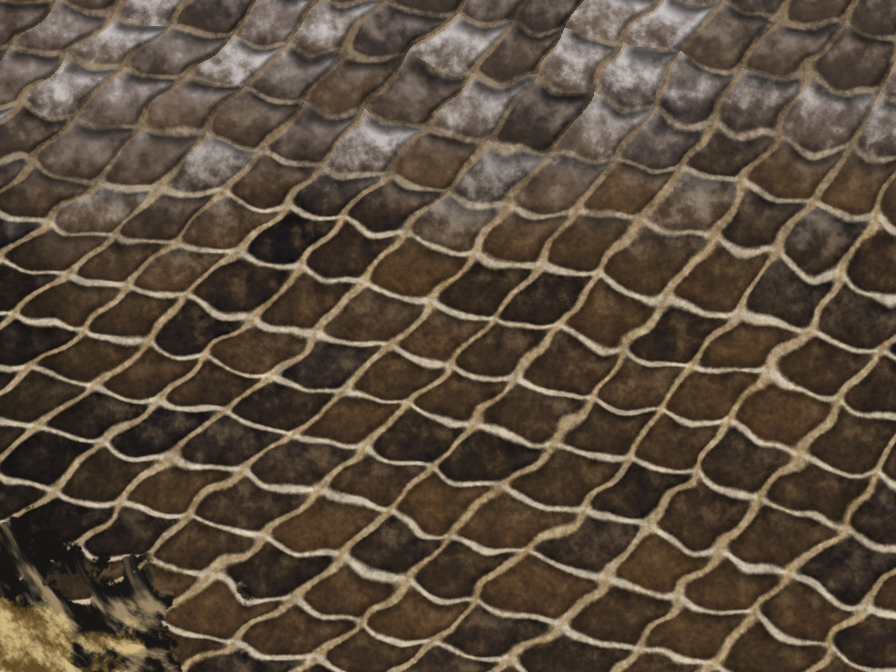
Give the GLSL for this texture, as a Shadertoy shader.

```glsl
// Reptile skin: a skewed lattice of dark brown scales with sagging lower edges,
// divided by tan and cream seams. The top catches a grey sheen and
// the lower left corner frays into dry fibres. Built on gradient noise.

vec2 hash2(vec2 p) {
    vec3 q = fract(vec3(p.xyx) * vec3(0.1031, 0.1030, 0.0973));
    q += dot(q, q.yzx + 33.33);
    return fract((q.xx + q.yz) * q.zy);
}

float corner(vec2 cell, vec2 f, vec2 o) {
    return dot(hash2(cell + o) * 2.0 - 1.0, f - o);
}

float gradientNoise(vec2 p) {
    vec2 i = floor(p), f = p - i;
    vec2 w = f * f * f * (f * (f * 6.0 - 15.0) + 10.0);
    return 1.4 * mix(mix(corner(i, f, vec2(0, 0)), corner(i, f, vec2(1, 0)), w.x),
                     mix(corner(i, f, vec2(0, 1)), corner(i, f, vec2(1, 1)), w.x), w.y);
}

float fbm(vec2 p) {
    float sum = 0.0, amp = 0.6;
    for (int i = 0; i < 4; i++) {
        sum += amp * gradientNoise(p);
        p = mat2(1.6, 1.2, -1.2, 1.6) * p + 17.3;
        amp *= 0.55;
    }
    return sum;
}

// Lattice coordinates: x counts along the rows, y counts up the diagonals
vec2 scaleCoords(vec2 p) {
    vec2 c = p - vec2(0.675, 0.467);
    c += c.x * c.y * vec2(0.25, -0.2);
    c += 0.022 * vec2(gradientNoise(p * 5.0), gradientNoise(p * 5.0 + 40.0));
    c += 0.013 * vec2(gradientNoise(p * 17.0 + 9.0), gradientNoise(p * 17.0 + 70.0));
    vec2 uv = inverse(mat2(0.100, -0.024, 0.065, 0.070)) * c;
    uv.x += 0.035 * sin(6.2832 * uv.y);
    uv.y += 0.13 * abs(sin(3.1416 * uv.x));
    return uv;
}

void mainImage(out vec4 fragColor, in vec2 fragCoord) {
    vec2 p = fragCoord / iResolution.y;
    float px = 1.0 / iResolution.y;
    float grain = fbm(p * 32.0);
    float fine = fbm(p * 110.0 + 5.0);
    float patches = gradientNoise(p * 4.0 + 31.0);
    float upper = smoothstep(0.56, 0.88, p.y + 0.14 * patches - 0.03 * p.x);

    vec2 uv = scaleCoords(p);
    vec2 id = floor(uv), f = uv - id;
    vec2 rnd = hash2(id + 60.0);

    // Distances to the nearest diagonal and row seams, rounded at the nodes
    vec2 d = (0.5 - abs(f - 0.5)) * vec2(0.087, 0.078);
    float blend = max(0.008 - abs(d.x - d.y), 0.0);
    float edge = min(d.x, d.y) - blend * blend / 0.032 + 0.0016 * grain;

    // Scale body: tone per scale, mottling, domed shading
    vec3 col = mix(vec3(0.13, 0.11, 0.105), vec3(0.32, 0.235, 0.15), 0.15 + 0.75 * rnd.x + 0.6 * grain + 0.3 * patches);
    col = mix(col, vec3(0.39, 0.32, 0.23), 0.55 * smoothstep(0.0, 0.6, grain + 0.6 * (f.y - 0.5)));
    col *= 0.8 + 0.25 * smoothstep(0.004, 0.022, edge);
    col *= 1.0 + 0.3 * fine;
    col *= mix(vec3(0.6, 0.65, 0.75), vec3(1.0), smoothstep(0.0, 0.28, p.x + 0.2 * upper));

    // Grey sheen over the upper scales, with a few softly glossy scales
    float gloss = smoothstep(-0.45, 0.5, 0.7 * grain + 0.8 * (f.y - 0.5) + 0.8 * (rnd.y - 0.45));
    col = mix(col, vec3(0.53, 0.48, 0.455), upper * (0.22 + 0.75 * gloss));
    float flake = smoothstep(0.1, 0.75, 0.7 * grain + 1.3 * (rnd.y - 0.6) + 0.5 * (f.y - 0.5) + 0.2 * fine);
    col = mix(col, vec3(0.79, 0.77, 0.76), flake * (0.85 * upper + 0.07));

    // Shadow below the overlapping rows
    float shadow = smoothstep(0.70, 0.94, f.y) * smoothstep(0.0, 0.25, f.x);
    shadow = max(shadow, 0.8 * smoothstep(0.80, 0.96, f.x));
    col *= 1.0 - shadow * mix(0.12, 0.6, upper);

    // Seams: warm on the diagonals, pale along the rows, worn near the top
    float pale = smoothstep(-0.004, 0.006, d.x - d.y);
    float wear = 0.5 + 0.6 * gradientNoise(p * 16.0 + 3.0) + 0.25 * fine;
    float seamWidth = mix(0.0050, 0.0040, pale) * (0.5 + wear);
    float seam = 1.0 - smoothstep(seamWidth - 0.0016 - px, seamWidth + 0.0016 + px, edge);
    float bleach = clamp(0.55 * pale + 0.6 * fine + 0.4 * wear + 0.1, 0.0, 1.0);
    vec3 seamCol = mix(vec3(0.60, 0.49, 0.33), vec3(0.81, 0.76, 0.67), bleach);
    seamCol = mix(seamCol, vec3(0.45, 0.36, 0.27), 0.6 * upper);
    float kept = mix(0.95, 0.25 + 0.6 * smoothstep(0.25, 0.75, wear), upper);
    col = mix(col, seamCol * (1.0 + 0.25 * grain), seam * kept);

    // Frayed corner: dark shreds, then bright dry fibres
    float reach = length(p * vec2(0.72, 1.0)) + 0.10 * gradientNoise(p * 12.0) + 0.06 * grain;
    vec2 along = mat2(0.8, -0.6, 0.6, 0.8) * p;
    float strands = fbm(along * vec2(26.0, 11.0) + 2.0 * patches);
    vec3 shreds = mix(vec3(0.09, 0.085, 0.08), vec3(0.60, 0.52, 0.39), smoothstep(-0.1, 0.4, strands));
    vec3 fibres = mix(vec3(0.38, 0.29, 0.15), vec3(0.80, 0.71, 0.50), smoothstep(-0.35, 0.35, strands + 0.3 * fine));
    col = mix(col, shreds, 1.0 - smoothstep(0.19, 0.205, reach));
    col = mix(col, fibres, 1.0 - smoothstep(0.10, 0.13, reach));

    fragColor = vec4(clamp(col, 0.0, 1.0), 1.0);
}
```
